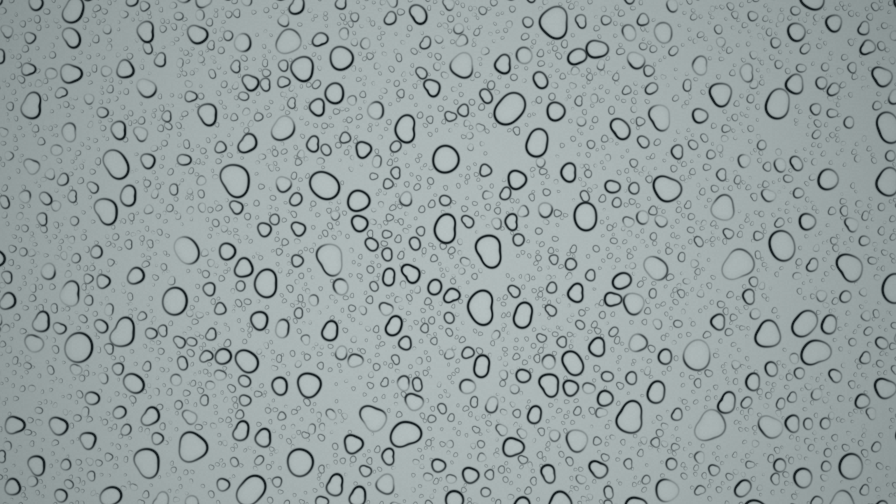
Give the GLSL for this texture, as a Shadertoy shader.

```glsl
// Rain drops with dark rims scattered over a grey-green window pane
#define LEVELS 5
#define CELL_SIZE 0.132
#define LEVEL_SHRINK 0.62
#define FILL 0.92
#define JITTER 0.84
#define LINE_WIDTH 0.0021
#define RIM_DARKNESS 0.98
#define VIGNETTE 0.145
#define GLASS_COLOR vec3(0.685, 0.727, 0.727)
#define RIM_COLOR vec3(0.09, 0.12, 0.13)

struct Drop { vec2 center; float radius; float seed; };

float hash(vec2 p) {
    return fract(sin(dot(p, vec2(127.1, 311.7))) * 43758.5453);
}

// Each level has its own cell size and grid direction
float levelSize(int level) {
    return CELL_SIZE * pow(LEVEL_SHRINK, float(level));
}

mat2 levelTurn(int level) {
    float a = 0.4 + 1.3 * float(level);
    return mat2(cos(a), sin(a), -sin(a), cos(a));
}

vec2 cellOf(vec2 p, int level) {
    return floor(levelTurn(level) * p / levelSize(level));
}

Drop dropInCell(vec2 cell, int level) {
    vec2 key = cell + 31.0 * float(level);
    float size = levelSize(level);
    vec2 jitter = vec2(hash(key + 0.3), hash(key + 5.7)) - 0.5;
    vec2 center = (cell + 0.5 + JITTER * jitter) * size * levelTurn(level);
    float radius = size * mix(0.125, 0.225, hash(key + 9.1));
    return Drop(center, hash(key + 2.9) < FILL ? radius : 0.0, hash(key + 13.3));
}

// A drop gives way to larger levels, and to stronger seeds of its own level
bool isCrowded(Drop drop, int level) {
    for (int other = 0; other <= level; other++) {
        vec2 home = cellOf(drop.center, other);
        for (int i = 0; i < 9; i++) {
            Drop rival = dropInCell(home + vec2(i % 3 - 1, i / 3 - 1), other);
            bool wins = other < level || rival.seed > drop.seed;
            float reach = 1.13 * (rival.radius + drop.radius);
            if (wins && rival.radius > 0.0 && distance(rival.center, drop.center) < reach) return true;
        }
    }
    return false;
}

// Approximate signed distance to a lopsided, stretched outline
float dropDistance(vec2 offset, Drop drop) {
    float tilt = 6.283 * hash(vec2(drop.seed, 1.7));
    float stretch = 0.19 * hash(vec2(drop.seed, 4.1));
    float skew = 0.10 * hash(vec2(drop.seed, 7.9));
    float angle = atan(offset.y, offset.x);
    float outline = 1.0 + stretch * cos(2.0 * (angle - tilt))
                  + skew * cos(3.0 * angle + 2.0 * tilt) - 0.04 * cos(2.0 * angle);
    return length(offset) - drop.radius * outline;
}

// Rim is heavier toward the bright middle, and broken on some drops
float rimStrength(vec2 offset, Drop drop, vec2 middle) {
    vec2 inward = middle - drop.center;
    vec2 dir = offset / max(length(offset), 1e-4);
    float facing = 0.5 + 0.5 * dot(dir, inward / max(length(inward), 1e-4));
    float oneSided = 0.8 * smoothstep(0.1, 0.85, length(inward));
    float strength = mix(1.0, 0.12 + 1.05 * facing, oneSided);
    float turn = 6.283 * hash(vec2(drop.seed, 11.3));
    float arc = smoothstep(-0.5, 0.7, dot(dir, vec2(cos(turn), sin(turn))));
    float broken = step(0.72, hash(vec2(drop.seed, 15.1)));
    return strength * mix(1.0, 0.25 + 0.6 * arc, broken);
}

void mainImage(out vec4 fragColor, in vec2 fragCoord) {
    float pixel = 1.0 / iResolution.y;
    vec2 p = fragCoord * pixel;
    vec2 middle = vec2(0.5 * iResolution.x * pixel, 0.46);

    // Softly vignetted glass with faint grain
    vec2 away = p - middle;
    vec3 color = GLASS_COLOR - VIGNETTE * dot(away, away);
    color += 0.012 * (hash(floor(p * 288.0)) - 0.5);

    for (int level = 0; level < LEVELS; level++) {
        vec2 home = cellOf(p, level);
        for (int i = 0; i < 9; i++) {
            Drop drop = dropInCell(home + vec2(i % 3 - 1, i / 3 - 1), level);
            vec2 offset = p - drop.center;
            if (drop.radius == 0.0 || length(offset) > 1.35 * drop.radius + 0.008) continue;
            if (isCrowded(drop, level)) continue;

            float d = dropDistance(offset, drop);
            float strength = rimStrength(offset, drop, middle);
            float bigness = smoothstep(0.001, 0.017, drop.radius);
            float width = LINE_WIDTH * (0.55 + 0.35 * bigness + 0.3 * strength * bigness);
            float blur = length(vec2(width, 0.35 * pixel));

            // Pale body, then the dark rim line
            float body = smoothstep(pixel, -0.6 * drop.radius, d);
            color += 0.025 * body * bigness;
            float rim = exp(-d * d / (blur * blur)) * width / blur;
            float darkness = RIM_DARKNESS * mix(0.2, 1.1, bigness) * strength;
            color = mix(color, RIM_COLOR, clamp(rim * darkness, 0.0, 1.0));
        }
    }
    fragColor = vec4(clamp(color, 0.0, 1.0), 1.0);
}
```
